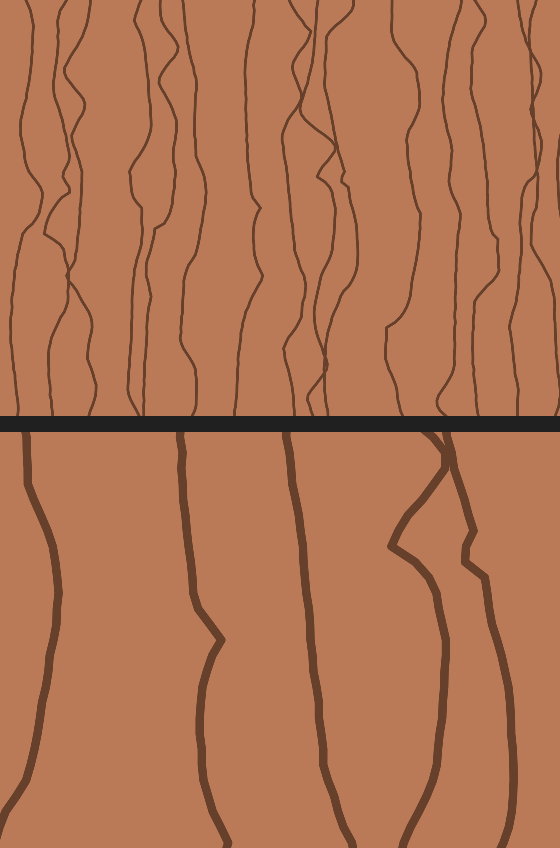
Top, the full canvas; bottom, a detail of the centre.
A Shadertoy shader for this texture:

```glsl
// Thin dark brown lines wandering down a flat clay ground, like wood grain.
// Each line is a chain of short segments through irregular noise, with a
// few abrupt jogs that gather near mid height.

float hash(vec2 p) {
    return fract(sin(dot(p, vec2(127.1, 311.7))) * 43758.5453);
}

// Sideways drift of one line, from -0.5 to 0.5
float wander(float y, float id) {
    // Uneven knot spacing: slow stretches alternate with quick bends
    float s = y * 8.0 + 5.0 * hash(vec2(id, 3.7)) + 0.5 * sin(y * 11.0 + id * 2.3);
    float knot = floor(s);
    float f = s - knot;
    float bend = mix(f, f * f * (3.0 - 2.0 * f), 0.7);

    // Quarter-round shoulder that ends or begins in a sharp corner
    float kind = hash(vec2(knot + 0.5, id));
    float g = fract(kind * 17.0) < 0.5 ? f : 1.0 - f;
    float shoulder = 1.0 - sqrt(max(1.0 - g * g, 0.0));
    if (fract(kind * 17.0) >= 0.5) shoulder = 1.0 - shoulder;

    float offMiddle = (y - 0.5) / 0.1;
    float chance = 0.08 + 0.55 * exp(-offMiddle * offMiddle);
    float jog = smoothstep(kind - 0.1, kind + 0.1, chance);
    return mix(hash(vec2(id, knot)), hash(vec2(id, knot + 1.0)), mix(bend, shoulder, jog)) - 0.5;
}

// Point number i along a line, in units of canvas height
vec2 linePoint(float id, float i, float spacing, float stride) {
    float y = i * stride;
    float home = (id + 0.5 + 0.95 * (hash(vec2(id, 91.3)) - 0.5)) * spacing;
    float roughness = 0.0022 * (hash(vec2(i, id + 40.0)) - 0.5);
    return vec2(home + 0.092 * wander(y, id) + roughness, y);
}

float segmentDistance(vec2 p, vec2 a, vec2 b) {
    vec2 ab = b - a;
    return length(p - a - ab * clamp(dot(p - a, ab) / dot(ab, ab), 0.0, 1.0));
}

void mainImage(out vec4 fragColor, in vec2 fragCoord) {
    vec2 p = fragCoord / iResolution.y;
    float spacing = 0.09;
    float stride = 0.0125;
    float column = floor(p.x / spacing);
    float row = floor(p.y / stride);

    // Nearest stretch of the neighbouring lines
    float d = 1.0;
    for (float c = -2.0; c <= 2.0; c++) {
        float id = column + c;
        vec2 a = linePoint(id, row - 1.0, spacing, stride);
        for (float j = 0.0; j <= 2.0; j++) {
            vec2 b = linePoint(id, row + j, spacing, stride);
            d = min(d, segmentDistance(p, a, b));
            a = b;
        }
    }

    // Crisp stroke over the ground
    float edge = 0.4 / iResolution.y;
    float stroke = 1.0 - smoothstep(-edge, edge, d - 0.0034);
    vec3 clay = vec3(0.73, 0.48, 0.34);
    vec3 darkBrown = vec3(0.40, 0.25, 0.17);
    fragColor = vec4(mix(clay, darkBrown, stroke), 1.0);
}
```
